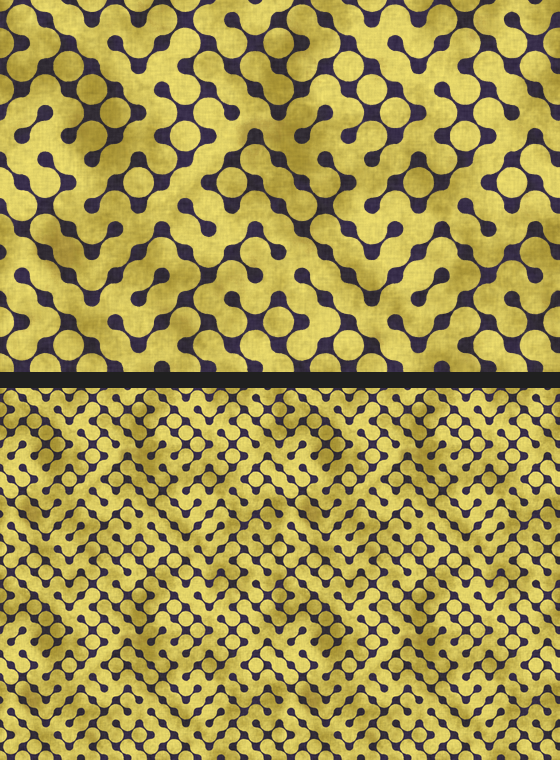
Top: one tile. Bottom: repeated 2 by 2.
This pattern is drawn by a Shadertoy shader. Its source:

```glsl
const vec2 GRID = vec2(24.0, 16.0);        // cells across and down, both even
const float LAYOUT_PERIOD = 12.0;          // cells before the maze recurs
const vec2 GRID_SHIFT = vec2(-0.06, 0.15); // in cells
const float DISC_RADIUS = 0.66;            // paper discs; ink dots take the rest
const float EXTRA_LINKS = 0.1;             // share of cells linked at random
const float EDGE_WEAR = 0.025;
const float GRAIN = 0.09;
const float WEAVE = 0.07;
const vec3 PAPER_LIGHT = vec3(0.89, 0.83, 0.41);
const vec3 PAPER_STAIN = vec3(0.65, 0.57, 0.20);
const vec3 INK_VIOLET = vec3(0.22, 0.18, 0.29);
const vec3 INK_GREY = vec3(0.19, 0.17, 0.20);
const vec3 RUST = vec3(0.50, 0.38, 0.12);

vec2 hash2(vec2 p) {
    vec3 a = fract(p.xyx * vec3(0.1031, 0.1030, 0.0973));
    a += dot(a, a.yzx + 33.33);
    return fract((a.xx + a.yz) * a.zy);
}

float cornerSlope(vec2 cell, vec2 corner, vec2 f, vec2 period) {
    vec2 gradient = hash2(mod(cell + corner, period) + 7.0) * 2.0 - 1.0;
    return dot(gradient, f - corner);
}

// Gradient noise that wraps after a whole number of cells
float noise(vec2 p, vec2 period) {
    vec2 i = floor(p), f = p - i;
    vec2 u = f * f * f * (f * (f * 6.0 - 15.0) + 10.0);
    float low = mix(cornerSlope(i, vec2(0, 0), f, period), cornerSlope(i, vec2(1, 0), f, period), u.x);
    float high = mix(cornerSlope(i, vec2(0, 1), f, period), cornerSlope(i, vec2(1, 1), f, period), u.x);
    return mix(low, high, u.y);
}

float fbm(vec2 uv, vec2 period, float seed) {
    float sum = 0.0, amplitude = 0.8;
    for (int octave = 0; octave < 6; octave++) {
        sum += amplitude * noise(uv * period + seed, period);
        period *= 2.0;
        amplitude *= 0.6;
    }
    return sum;
}

// Wraps at the canvas edge first, then at the layout period
vec2 wrapLayout(vec2 p) {
    return mod(mod(p, GRID), LAYOUT_PERIOD);
}

// Each ink dot reaches out along one diagonal
vec2 reach(vec2 dot_) {
    return sign(hash2(wrapLayout(dot_) + 41.0) - 0.5);
}

// A cell is linked when either of its ink dots reaches across it
bool isLinked(vec2 cell, bool odd) {
    vec2 a = cell + (odd ? vec2(0.0) : vec2(1.0, 0.0));
    vec2 b = cell + (odd ? vec2(1.0) : vec2(0.0, 1.0));
    vec2 across = b - a;
    bool reached = dot(reach(a), across) > 1.5 || dot(reach(b), -across) > 1.5;
    return reached || hash2(wrapLayout(cell) + 83.0).x < EXTRA_LINKS;
}

// Signed distance to the ink, negative inside, in cells
float inkDistance(vec2 p) {
    vec2 cell = floor(p), f = p - cell;
    bool odd = mod(cell.x + cell.y, 2.0) > 0.5;
    if (odd) f.x = 1.0 - f.x;
    float toDisc = min(length(f), length(f - 1.0));
    float toDot = min(length(f - vec2(1, 0)), length(f - vec2(0, 1)));
    return isLinked(cell, odd) ? DISC_RADIUS - toDisc : toDot - (1.0 - DISC_RADIUS);
}

void mainImage(out vec4 fragColor, in vec2 fragCoord) {
    vec2 uv = fragCoord / iResolution.xy;

    // Wear layers
    float clouds = fbm(uv, vec2(6, 4), 0.37);
    float patches = fbm(uv, vec2(9, 6), 3.61);
    float grain = fbm(uv, vec2(96, 64), 0.53);
    float weave = noise(uv * vec2(240, 24) + 0.3, vec2(240, 24))
                + noise(uv * vec2(36, 160) + 0.7, vec2(36, 160));

    // Aged paper with rusty spots
    vec3 paper = mix(PAPER_STAIN, PAPER_LIGHT, smoothstep(-0.55, 0.3, clouds + 0.3 * patches));
    float rust = smoothstep(0.2, 0.65, patches - 0.4 * clouds + 0.35 * grain);
    paper = mix(paper, RUST, 0.4 * rust);
    paper *= 1.0 + GRAIN * grain + WEAVE * weave;

    // Faded ink
    vec3 ink = mix(INK_GREY, INK_VIOLET, smoothstep(-0.35, 0.35, clouds - 0.5 * patches));
    ink += 0.5 * (GRAIN * grain + WEAVE * weave);

    // Smoothed, slightly ragged boundary
    float pixel = GRID.y / iResolution.y;
    float d = inkDistance(uv * GRID - GRID_SHIFT) + EDGE_WEAR * grain;
    vec3 color = mix(ink, paper, smoothstep(-0.75 * pixel, 0.75 * pixel, d));
    fragColor = vec4(clamp(color, 0.0, 1.0), 1.0);
}
```
